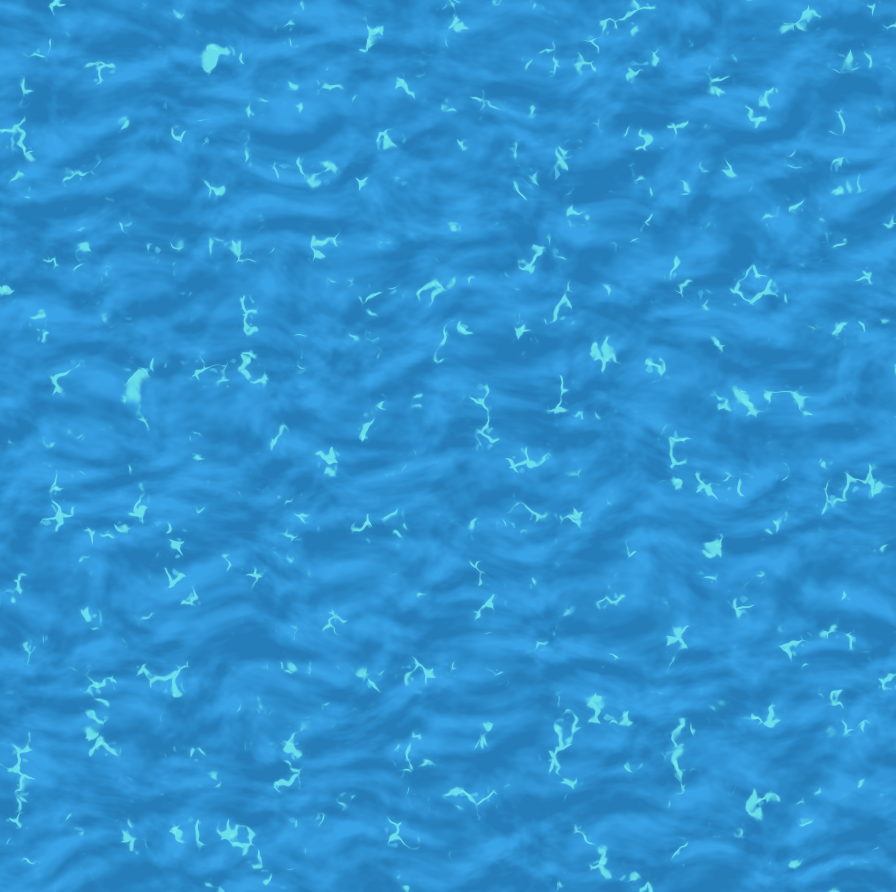
This texture is drawn by a Shadertoy shader. Its source:

```glsl
// Sunlit pool water: soft, sideways-stretched swells shaded as a low relief,
// with broken cyan caustic strands and tiny specks scattered over them.
// Swells are gradient-noise fbm; strands are warped, masked Voronoi edges.

const vec3 DEEP_BLUE  = vec3(0.145, 0.495, 0.730);
const vec3 MID_BLUE   = vec3(0.183, 0.570, 0.820);
const vec3 LIGHT_BLUE = vec3(0.225, 0.640, 0.905);
const vec3 GLOW_CYAN  = vec3(0.270, 0.720, 0.925);
const vec3 GLINT_CYAN = vec3(0.430, 0.900, 0.925);

const vec2  SWELL_FREQ    = vec2(13.0, 24.0); // swells per canvas height
const vec2  LIGHT_STEP    = vec2(0.10, -0.32); // relief light direction
const float SWELL_TONE    = 0.62;
const float RELIEF_TONE   = 0.65;
const float STRAND_FREQ   = 37.0;
const float STRAND_WIDTH  = 0.19;
const float STRAND_WARP   = 0.012;
const float PATCH_FREQ    = 23.0;
const float SPECK_FREQ    = 105.0;

vec2 hash2(vec2 p) {
    vec3 h = fract(vec3(p.xyx) * vec3(0.1031, 0.1030, 0.0973));
    h += dot(h, h.yzx + 33.33);
    return fract((h.xx + h.yz) * h.zy);
}

float cornerSlope(vec2 cell, vec2 offset) {
    float angle = 6.28318 * hash2(cell + 71.0).x;
    return dot(vec2(cos(angle), sin(angle)), offset);
}

// Gradient noise, roughly -0.7 to 0.7
float noise(vec2 p) {
    vec2 i = floor(p), f = fract(p);
    vec2 u = f * f * f * (f * (f * 6.0 - 15.0) + 10.0);
    vec2 e = vec2(1.0, 0.0);
    float low  = mix(cornerSlope(i, f), cornerSlope(i + e, f - e), u.x);
    float high = mix(cornerSlope(i + e.yx, f - e.yx),
                     cornerSlope(i + e.xx, f - e.xx), u.x);
    return mix(low, high, u.y);
}

float fbm(vec2 p) {
    float sum = 0.0, gain = 1.0;
    for (int octave = 0; octave < 4; octave++) {
        sum += gain * noise(p);
        p = mat2(1.9, 0.5, -0.5, 1.9) * p + 17.3;
        gain *= 0.5;
    }
    return sum;
}

// Gap between the two nearest cell points: zero along cell borders
float borderGap(vec2 p) {
    vec2 i = floor(p), f = fract(p);
    float nearest = 8.0, second = 8.0;
    for (int y = -1; y <= 1; y++)
    for (int x = -1; x <= 1; x++) {
        vec2 g = vec2(x, y);
        float d = length(g + hash2(i + g + 40.0) - f);
        second = min(second, max(nearest, d));
        nearest = min(nearest, d);
    }
    return second - nearest;
}

vec3 waterColor(float tone) {
    vec3 color = mix(DEEP_BLUE, MID_BLUE, clamp(tone * 2.0, 0.0, 1.0));
    return mix(color, LIGHT_BLUE, clamp(tone * 2.0 - 1.0, 0.0, 1.0));
}

void mainImage(out vec4 fragColor, in vec2 fragCoord) {
    vec2 uv = fragCoord / iResolution.y;
    float pixel = 1.0 / iResolution.y;

    // Swells with relief shading
    vec2 drift = vec2(noise(uv * 9.0 + 5.0), noise(uv * 9.0 + 55.0));
    vec2 swellPos = uv * SWELL_FREQ + drift * 0.7 + 30.0;
    float swell = fbm(swellPos);
    float relief = swell - fbm(swellPos + LIGHT_STEP);
    float tone = 0.43 + SWELL_TONE * swell + RELIEF_TONE * relief
               + 0.16 * noise(uv * 4.0 + 12.0)
               + 0.10 * noise(uv * 85.0);
    vec3 color = waterColor(tone);

    // Patches where light gathers
    float patchNoise = noise(uv * PATCH_FREQ + 90.0)
                     + 0.45 * noise(uv * PATCH_FREQ * 2.3 + 140.0)
                     + 0.25 * swell;
    float lit = smoothstep(0.10, 0.62, patchNoise);

    // Branching caustic strands, tapering at the patch rims
    vec2 bend = vec2(noise(uv * 48.0 + 8.0), noise(uv * 48.0 + 63.0))
              + 0.4 * vec2(noise(uv * 110.0), noise(uv * 110.0 + 31.0));
    float gap = borderGap((uv + bend * STRAND_WARP) * STRAND_FREQ);
    float width = STRAND_WIDTH * lit;
    float edge = 0.05 + STRAND_FREQ * pixel;
    float strand = (1.0 - smoothstep(width - edge, width + edge, gap))
                 * smoothstep(0.10, 0.55, lit);
    float halo = lit * exp(-gap * 4.0);

    // Tiny specks, denser near the light
    float speckNoise = noise(uv * SPECK_FREQ + 200.0);
    float speck = smoothstep(0.34, 0.56, speckNoise + 0.12 * lit)
                * smoothstep(-0.15, 0.45, patchNoise);

    color = mix(color, GLOW_CYAN, clamp(0.75 * halo + 0.55 * speck, 0.0, 0.9));
    color = mix(color, GLINT_CYAN, clamp(0.85 * strand + 0.35 * speck * lit, 0.0, 1.0));
    fragColor = vec4(color, 1.0);
}
```
